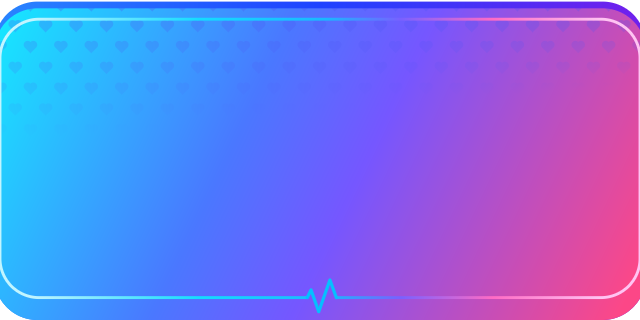
Give the GLSL for this background, as a Shadertoy shader.

```glsl
// Glossy rounded card: diagonal cyan-violet-pink gradient, fading hearts, glowing frame and a pulse line.

const vec3 PAGE   = vec3(1.0);
const vec3 CYAN   = vec3(0.08, 0.92, 1.00);
const vec3 BLUE   = vec3(0.29, 0.47, 1.00);
const vec3 VIOLET = vec3(0.46, 0.34, 1.00);
const vec3 PINK   = vec3(0.99, 0.28, 0.53);
const vec3 HEART  = vec3(0.30, 0.33, 0.95);
const vec3 PULSE  = vec3(0.02, 0.75, 1.00);

float ramp(float a, float b, float x) {
    return clamp((x - a) / (b - a), 0.0, 1.0);
}

// Coverage of a signed distance, one pixel soft
float fill(float d, float pixel) {
    return clamp(0.5 - d / pixel, 0.0, 1.0);
}

float roundedBox(vec2 p, vec2 halfSize, float radius) {
    vec2 q = abs(p) - halfSize + radius;
    return length(max(q, 0.0)) + min(max(q.x, q.y), 0.0) - radius;
}

float segment(vec2 p, vec2 a, vec2 b) {
    vec2 ab = b - a;
    vec2 ap = p - a;
    return length(ap - ab * clamp(dot(ap, ab) / dot(ab, ab), 0.0, 1.0));
}

// Heart with its tip at the origin, y up, about 1.2 wide
float heart(vec2 p) {
    p.x = abs(p.x);
    if (p.x + p.y > 1.0) return length(p - vec2(0.25, 0.75)) - sqrt(2.0) / 4.0;
    vec2 top = p - vec2(0.0, 1.0);
    vec2 side = p - 0.5 * max(p.x + p.y, 0.0);
    return sqrt(min(dot(top, top), dot(side, side))) * sign(p.x - p.y);
}

// Staggered rows of hearts
float heartGrid(vec2 p, vec2 pitch, float size) {
    float row = round((p.y - 0.083) / pitch.y);
    float shift = 0.5 * pitch.x * (1.0 - mod(row, 2.0));
    vec2 cell = vec2(mod(p.x - shift + 0.5 * pitch.x, pitch.x) - 0.5 * pitch.x,
                     0.083 + row * pitch.y - p.y);
    return heart(cell / size + vec2(0.0, 0.52)) * size;
}

// Heartbeat zigzag on the lower frame line
float pulseLine(vec2 p, float base) {
    vec2 a = vec2(0.960, base);
    vec2 b = vec2(0.972, base - 0.024);
    vec2 c = vec2(0.996, base + 0.044);
    vec2 d = vec2(1.031, base - 0.055);
    vec2 e = vec2(1.051, base);
    return min(min(segment(p, a, b), segment(p, b, c)),
               min(segment(p, c, d), segment(p, d, e)));
}

vec3 cardColor(vec2 p) {
    float t = dot(p, vec2(0.904, 0.427));
    vec3 color = mix(CYAN, BLUE, ramp(0.0, 0.85, t));
    color = mix(color, VIOLET, ramp(0.85, 1.25, t));
    return mix(color, PINK, ramp(1.25, 2.17, t));
}

vec3 backColor(float x) {
    vec3 color = mix(vec3(0.16, 0.52, 1.0), vec3(0.12, 0.26, 1.0), ramp(0.0, 1.0, x));
    return mix(color, vec3(0.43, 0.13, 0.93), ramp(1.0, 1.95, x));
}

vec3 frameColor(float x) {
    vec3 color = mix(vec3(0.76, 0.96, 1.0), vec3(0.08, 0.86, 1.0), ramp(0.1, 0.62, x));
    color = mix(color, vec3(0.10, 0.72, 1.0), ramp(0.62, 1.02, x));
    color = mix(color, vec3(0.47, 0.38, 1.0), ramp(1.02, 1.25, x));
    color = mix(color, vec3(1.0, 0.42, 0.77), ramp(1.25, 1.54, x));
    return mix(color, vec3(1.0, 0.77, 0.95), ramp(1.54, 1.88, x));
}

void mainImage(out vec4 fragColor, in vec2 fragCoord) {
    // Canvas is 2 wide and 1 high, y pointing down
    vec2 uv = fragCoord / iResolution.xy;
    vec2 p = vec2(2.0 * uv.x, 1.0 - uv.y);
    float pixel = 1.0 / iResolution.y;

    // Back card shows as a strip above the front card
    float back = roundedBox(p - vec2(1.0, 0.5025), vec2(1.018, 0.4975), 0.135);
    float front = roundedBox(p - vec2(1.0, 0.513), vec2(1.018, 0.487), 0.135);
    vec3 color = mix(PAGE, backColor(p.x), fill(back, pixel));

    // Hearts fade downward, sooner on the right
    float fade = 1.0 - ramp(0.04, mix(0.45, 0.26, 0.5 * p.x), p.y);
    float hearts = fill(heartGrid(p, vec2(0.0951, 0.0651), 0.035), pixel);
    vec3 face = mix(cardColor(p), HEART, 0.28 * fade * hearts);
    color = mix(color, face, fill(front, pixel));

    // Frame, broken where the pulse crosses it
    float frame = abs(roundedBox(p - vec2(1.0, 0.495), vec2(1.0, 0.435), 0.122)) - 0.0045;
    float gap = step(0.5, p.y) * fill(abs(p.x - 1.0055) - 0.0455, pixel);
    color = mix(color, frameColor(p.x), fill(frame, pixel) * (1.0 - gap));
    color = mix(color, PULSE, fill(pulseLine(p, 0.930) - 0.005, pixel));

    fragColor = vec4(color, 1.0);
}
```
